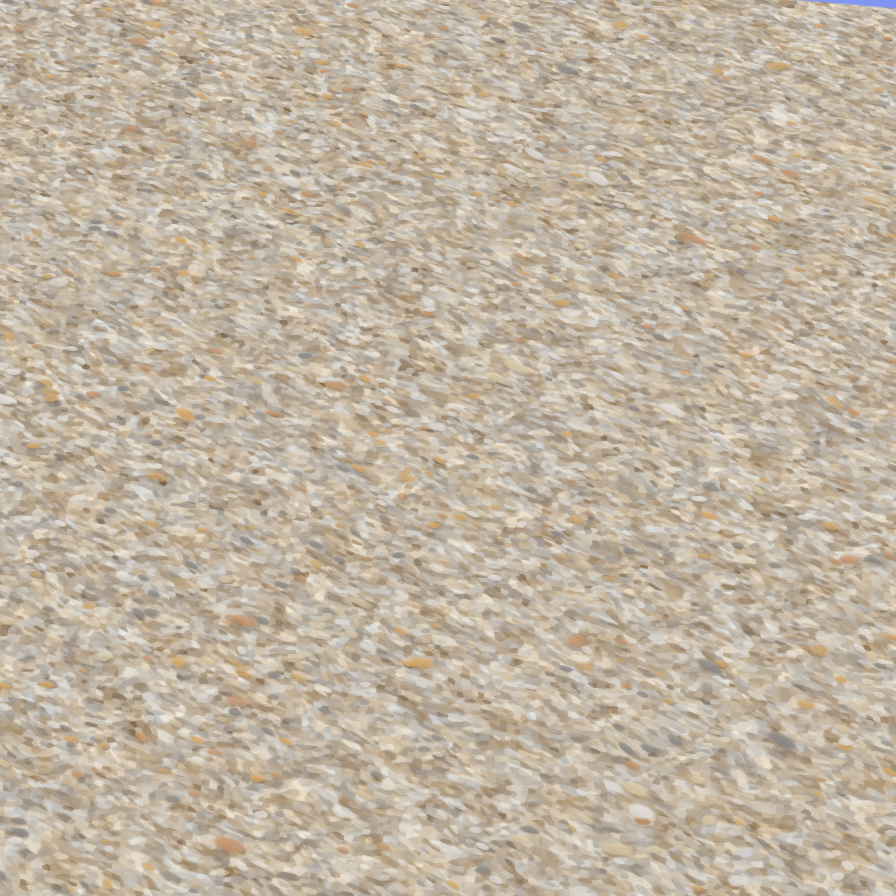
A WebGL 1 fragment shader for this texture:

```glsl
precision highp float;
// Washed aggregate concrete seen at a shallow angle: soft cellular noise at
// three sizes gives sand and cement, and scattered tinted ellipses give pebbles.
// A mild perspective shrinks the grain upward; a sliver of blue shows at a corner.

uniform vec2 u_resolution;

const vec3 CEMENT = vec3(0.757, 0.708, 0.638);
const vec3 TONE_STEP = vec3(0.056, 0.065, 0.072);   // one unit of light or dark
const vec3 WARM_STEP = vec3(0.020, -0.002, -0.034); // one unit of warmth
const vec3 OCHRE = vec3(0.83, 0.66, 0.42);
const vec3 RUST = vec3(0.77, 0.59, 0.44);
const vec3 SLATE = vec3(0.55, 0.54, 0.53);
const vec3 CHALK = vec3(0.88, 0.87, 0.85);
const vec3 CREAM = vec3(0.84, 0.78, 0.65);
const vec3 BEYOND = vec3(0.50, 0.59, 0.95);

const float PERSPECTIVE = 0.28; // shrink from bottom to top
const float SLANT = 0.28;       // grains dip to the right
const vec2 FINE = vec2(108.0, 180.0);
const vec2 MEDIUM = vec2(56.0, 100.0);
const vec2 BROAD = vec2(17.0, 26.0);
const vec2 CHIPS = vec2(46.0, 72.0);
const vec2 STONES = vec2(25.0, 40.0);
const float GRAIN_CRISPNESS = 13.0;

vec3 hash3(vec2 cell) {
  vec3 k = vec3(dot(cell, vec2(127.1, 311.7)),
                dot(cell, vec2(269.5, 183.3)),
                dot(cell, vec2(419.2, 371.9)));
  return fract(sin(k) * 43758.545);
}

// Softened Voronoi cells: x is tone and y is warmth, both from -1 to 1,
// z is the share of dark pits.
vec3 grains(vec2 p, float seed) {
  vec2 base = floor(p);
  vec4 total = vec4(0.0);
  for (int j = -1; j <= 1; j++) {
    for (int i = -1; i <= 1; i++) {
      vec2 cell = base + vec2(float(i), float(j));
      vec3 place = hash3(cell + seed);
      vec3 look = hash3(cell + seed + 57.3);
      vec2 d = cell + 0.1 + 0.8 * place.xy - p;
      float weight = exp(-GRAIN_CRISPNESS * dot(d, d));
      vec3 value = vec3(look.xy * 2.0 - 1.0, step(0.92, look.z));
      total += weight * vec4(value, 1.0);
    }
  }
  return total.xyz / total.w;
}

vec3 pebbleColour(float pick) {
  vec3 c = mix(CHALK, OCHRE, step(0.30, pick));
  c = mix(c, SLATE, step(0.50, pick));
  c = mix(c, CREAM, step(0.70, pick));
  return mix(c, RUST, step(0.87, pick));
}

// Scatter turned ellipses over the ground, each with a thin shadow below.
vec3 scatterPebbles(vec3 ground, vec2 p, float seed, float density) {
  vec2 base = floor(p);
  for (int j = -1; j <= 1; j++) {
    for (int i = -1; i <= 1; i++) {
      vec2 cell = base + vec2(float(i), float(j));
      vec3 place = hash3(cell + seed);
      vec3 look = hash3(cell + seed + 91.7);
      float present = step(place.z, density);
      vec2 d = p - cell - 0.15 - 0.7 * place.xy;
      float angle = (look.x - 0.5) * 1.6;
      float c = cos(angle);
      float s = sin(angle);
      mat2 turn = mat2(c, -s, s, c);
      vec2 radius = mix(vec2(0.24, 0.20), vec2(0.46, 0.34), look.y);
      float body = length(turn * d / radius);
      float below = length(turn * (d + vec2(-0.05, 0.16)) / radius);
      float shadow = 1.0 - smoothstep(0.7, 1.25, below);
      float cover = 1.0 - smoothstep(0.65, 1.2, body);
      ground -= TONE_STEP * 0.9 * shadow * present;
      vec3 stone = pebbleColour(look.z) + 0.10 * d.y;
      ground = mix(ground, stone, cover * present * mix(0.5, 0.9, look.y));
    }
  }
  return ground;
}

void main() {
  vec2 uv = gl_FragCoord.xy / u_resolution;

  // Ground plane, sheared so that grains lie along the slant
  vec2 plane = vec2(uv.x - 0.5, uv.y) / (1.0 - PERSPECTIVE * uv.y);
  plane.y += SLANT * plane.x;
  vec2 wobble = 0.003 * sin(plane.yx * vec2(71.0, 53.0) + 2.0 * sin(plane * 37.0));
  vec2 p = plane + wobble;

  // Sand and cement
  vec3 fine = grains(p * FINE, 3.0);
  vec3 medium = grains(p * MEDIUM, 19.0);
  vec3 broad = grains(p * BROAD, 41.0);
  float tone = 1.35 * fine.x + 1.45 * medium.x + 0.4 * broad.x;
  tone += 0.15 - 1.5 * fine.z - 0.7 * medium.z;
  float warmth = 0.6 * fine.y + 1.0 * medium.y + 0.4 * broad.y;
  vec3 colour = CEMENT + TONE_STEP * tone + WARM_STEP * warmth;

  // Pebbles, small then large
  colour = scatterPebbles(colour, p * CHIPS, 67.0, 0.15);
  colour = scatterPebbles(colour, p * STONES, 83.0, 0.06);

  // Blue sliver past the far edge
  float edge = 1.0 - 0.085 * (uv.x - 0.89);
  colour = mix(colour, BEYOND, smoothstep(-0.0015, 0.0015, uv.y - edge));

  gl_FragColor = vec4(clamp(colour, 0.0, 1.0), 1.0);
}
```
